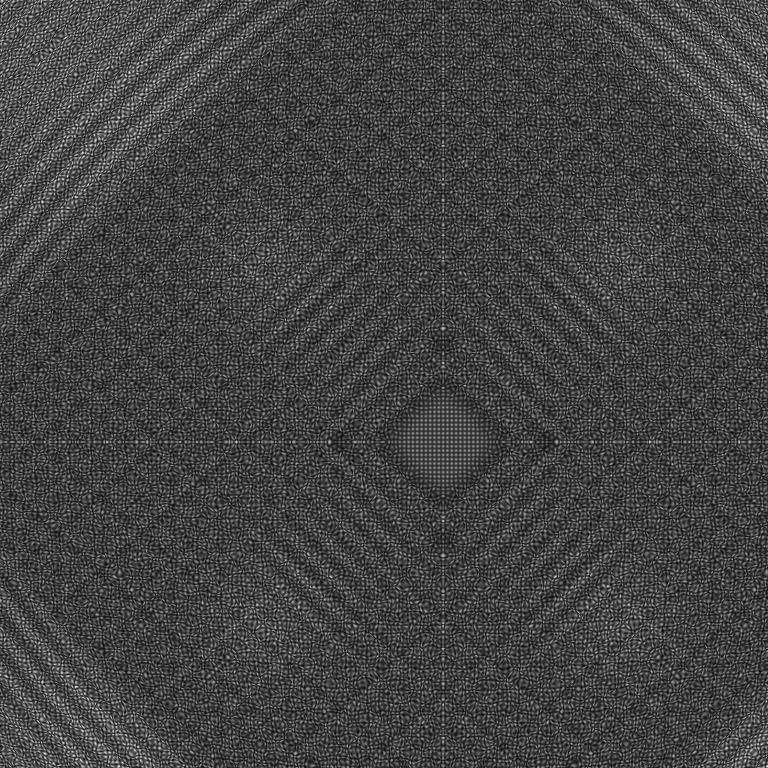
This pattern is drawn by a Shadertoy shader. Its source:

```glsl
// A fine woven mesh, mirrored about an off-centre point: two crossing waves are
// bent by layered sines, then shaded by diamond bands, bright patches and mottling.
// Zero-phase sines and folded coordinates keep every part symmetric.
#define CENTER vec2(0.577, 0.4245)
#define CELLS 178.0
#define WARP 0.235
#define BEND 0.50
#define BASE_GRAY 0.268
#define CONTRAST 1.12
#define OUTER_PERIOD 0.036
#define INNER_PERIOD 0.040
#define TAU 6.2831853

// Rounded diamond distance, between a diamond and a circle
float diamond(vec2 q) {
    return pow(pow(q.x, 1.3) + pow(q.y, 1.3), 1.0 / 1.3);
}

// Soft bump of the given half width around zero
float bump(float x, float width) {
    return exp(-x * x / (width * width));
}

// Curve the mesh outward and break it up with short, layered sines
vec2 warpMesh(vec2 p, float disorder) {
    vec2 r = p * (1.0 + BEND * p.yx * p.yx);
    float freq = 117.0;
    for (int i = 0; i < 5; i++) {
        vec2 push = sin(freq * r) * cos(freq * 1.27 * r.yx);
        r += disorder * WARP / freq * push;
        freq *= 1.57;
    }
    return r;
}

// Crossing threads, broken where disturbed by a detuned and a diagonal weave
float weave(vec2 r, float disorder) {
    vec2 c = cos(TAU * CELLS * r);
    vec2 detuned = cos(TAU * CELLS * 0.77 * r);
    vec2 diagonal = cos(TAU * CELLS * 0.69 * vec2(r.x + r.y, r.x - r.y));
    return 0.31 * (c.x + c.y) + 0.24 * c.x * c.y
         + disorder * (0.24 * detuned.x * detuned.y + 0.26 * diagonal.x * diagonal.y);
}

// Small clusters of light and dark, strongest near the axes
float mottle(vec2 q) {
    float sum = 0.0;
    float freq = 113.0;
    for (int i = 0; i < 5; i++) {
        sum += cos(freq * q.x) * cos(freq * 1.13 * q.y)
             + 0.7 * cos(freq * 0.91 * (q.x + q.y)) * cos(freq * 0.91 * (q.x - q.y));
        freq *= 1.43;
    }
    return sum / 5.0;
}

// Large-scale brightness: centre, inner stripes, patches and corner bands
float shading(vec2 q, float d) {
    float along = q.x + q.y;
    float across = q.x - q.y;
    float light = 0.94;

    // Clear central diamond with a faint dark rim and axis knots
    light += 0.20 * (1.0 - smoothstep(0.045, 0.065, d));
    light -= 0.12 * bump(d - 0.076, 0.011);
    light -= 0.16 * bump(length(vec2(max(q.x, q.y) - 0.13, min(q.x, q.y))), 0.018);

    // Straight stripes crossing the diagonals
    float inner = smoothstep(0.09, 0.18, along) * (1.0 - smoothstep(0.38, 0.46, along));
    inner *= bump(across, 0.13);
    light += inner * (0.03 + 0.18 * cos(TAU * along / INNER_PERIOD));

    // Bright patches at the far ends of the stripes
    light += 0.18 * bump(length(q - vec2(0.235)), 0.065);

    // Curved bands and haze in the corners
    float outer = smoothstep(0.61, 0.68, d);
    float bands = outer * (1.0 - 0.6 * smoothstep(0.74, 0.84, d));
    light += 0.33 * outer * bump(across, 0.36);
    light += 0.23 * bands * cos(TAU * d / OUTER_PERIOD);

    // Mottling fades out where the bands take over
    float calm = max(inner * 0.5, outer * 0.8);
    float spread = smoothstep(0.05, 0.09, d) * (1.0 - calm);
    return light + 0.38 * spread * mottle(q);
}

void mainImage(out vec4 fragColor, in vec2 fragCoord) {
    float side = min(iResolution.x, iResolution.y);
    vec2 uv = (fragCoord - 0.5 * iResolution.xy) / side + 0.5;
    vec2 p = uv - CENTER;
    vec2 q = abs(p);
    float d = diamond(q);

    float disorder = smoothstep(0.045, 0.085, d);
    float resolved = smoothstep(1.0, 2.6, side / CELLS);
    float threads = CONTRAST * weave(warpMesh(p, disorder), disorder) * resolved;

    float gray = BASE_GRAY * shading(q, d) * (1.0 + threads);
    fragColor = vec4(vec3(clamp(gray, 0.06, 0.9)), 1.0);
}
```
